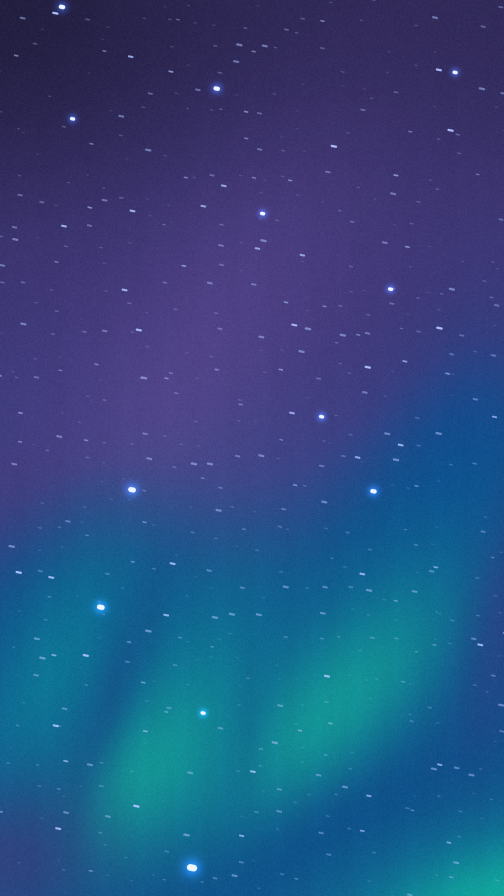
A Shadertoy shader for this texture:

```glsl
// Night sky with a teal aurora under violet haze, crossed by short star trails.
// Rotated Gaussian glows tint a vertical gradient; jittered cells scatter the
// stars, and layered sines add faint vertical rays.

float hash(vec2 p) {
    vec3 q = fract(vec3(p.xyx) * 0.1031);
    q += dot(q, q.yzx + 33.33);
    return fract((q.x + q.y) * q.z);
}

mat2 rotation(float a) {
    return mat2(cos(a), -sin(a), sin(a), cos(a));
}

// Soft ellipse whose long axis is turned by angle
float glow(vec2 p, vec2 center, float angle, vec2 radius) {
    vec2 q = rotation(angle) * (p - center) / radius;
    return exp(-dot(q, q));
}

// Short trail, tilted slightly down to the right
float trail(vec2 p, float halfLength, float radius, float pixel) {
    vec2 q = rotation(-0.2) * p;
    q.x -= clamp(q.x, -halfLength, halfLength);
    return 1.0 - smoothstep(radius - pixel * 0.6, radius + pixel * 0.8, length(q));
}

// One jittered star per occupied cell
float starField(vec2 p, float cells, float density, float seed, float pixel) {
    vec2 id = floor(p * cells);
    vec2 key = id + seed;
    vec2 jitter = 0.2 + 0.6 * vec2(hash(key + 17.3), hash(key + 41.7));
    float present = step(hash(key), density);
    float power = hash(key + 73.1);
    float size = mix(0.0009, 0.0021, power * power);
    vec2 offset = p - (id + jitter) / cells;
    return present * (0.25 + 0.75 * power * power) * trail(offset, size * 2.0, size, pixel);
}

vec3 skyColor(vec2 p, float y) {
    // Indigo top through violet to deep blue
    vec3 col = mix(vec3(0.25, 0.22, 0.47), vec3(0.19, 0.165, 0.35), smoothstep(0.68, 1.0, y));
    col = mix(vec3(0.24, 0.26, 0.53), col, smoothstep(0.42, 0.7, y));
    col = mix(col, vec3(0.12, 0.11, 0.23), 0.8 * glow(p, vec2(0.0, 1.8), 0.6, vec2(0.4, 0.36)));
    col = mix(col, vec3(0.35, 0.28, 0.56), 0.7 * glow(p, vec2(0.34, 0.98), 1.0, vec2(0.5, 0.19)));
    col = mix(col, vec3(0.26, 0.22, 0.47), 0.5 * glow(p, vec2(0.03, 0.75), 1.2, vec2(0.25, 0.2)));

    // Blue veil with a rising diagonal edge
    float edge = 0.67 + 0.05 * sin(p.x * 9.0) + 0.28 * p.x * p.x;
    float veil = 1.0 - smoothstep(edge - 0.14, edge + 0.17, p.y);
    col = mix(col, vec3(0.07, 0.31, 0.54), veil);
    col = mix(col, vec3(0.05, 0.29, 0.56), 0.75 * glow(p, vec2(0.9, 0.8), 1.3, vec2(0.3, 0.14)));
    return col;
}

vec3 addAurora(vec3 col, vec2 p) {
    vec3 teal = vec3(0.05, 0.47, 0.59);
    vec3 green = vec3(0.08, 0.62, 0.59);

    // Left curtain, middle curtain, and the broad right sweep
    col = mix(col, teal, 0.9 * glow(p, vec2(0.10, 0.44), 1.1, vec2(0.29, 0.12)));
    col = mix(col, teal, 0.75 * glow(p, vec2(0.40, 0.42), 1.2, vec2(0.28, 0.17)));
    col = mix(col, green, 0.85 * glow(p, vec2(0.30, 0.25), 0.9, vec2(0.21, 0.12)));
    col = mix(col, teal, 0.7 * glow(p, vec2(0.72, 0.46), 0.95, vec2(0.36, 0.15)));
    col = mix(col, green, 0.8 * glow(p, vec2(0.66, 0.37), 0.75, vec2(0.27, 0.11)));

    // Dark lanes and the blue hollow below the curtains
    col = mix(col, vec3(0.08, 0.31, 0.53), 0.6 * glow(p, vec2(0.225, 0.40), 1.2, vec2(0.28, 0.045)));
    col = mix(col, vec3(0.06, 0.38, 0.55), 0.35 * glow(p, vec2(0.49, 0.33), 1.45, vec2(0.24, 0.04)));
    col = mix(col, vec3(0.05, 0.29, 0.53), 0.7 * glow(p, vec2(0.72, 0.14), 0.45, vec2(0.35, 0.08)));

    // Violet at the margins and the green lower corner
    col = mix(col, vec3(0.21, 0.25, 0.49), 0.8 * glow(p, vec2(0.02, 0.07), 0.2, vec2(0.17, 0.14)));
    col = mix(col, vec3(0.17, 0.25, 0.52), 0.7 * glow(p, vec2(1.0, 0.55), 1.4, vec2(0.24, 0.07)));
    col = mix(col, teal, 0.7 * glow(p, vec2(0.92, 0.04), 0.35, vec2(0.36, 0.14)));
    return mix(col, vec3(0.07, 0.68, 0.62), 0.85 * glow(p, vec2(0.98, 0.0), 0.35, vec2(0.25, 0.09)));
}

void mainImage(out vec4 fragColor, in vec2 fragCoord) {
    vec2 p = fragCoord / iResolution.x;
    float y = fragCoord.y / iResolution.y;
    float pixel = 1.0 / iResolution.x;

    vec3 col = addAurora(skyColor(p, y), p);

    // Faint rays and grain
    float rays = sin(p.x * 71.0 + p.y * 3.0) + 0.6 * sin(p.x * 163.0 - p.y * 2.0);
    col *= 1.0 + 0.008 * rays * (1.0 - 0.5 * y);
    col += 0.025 * (hash(floor(p * 432.0)) - 0.5);

    // Scattered trails, finer and fainter in the second layer
    float stars = starField(p, 13.0, 0.55, 5.0, pixel);
    stars += 0.55 * starField(p + 0.03, 23.0, 0.45, 91.0, pixel);
    col = mix(col, vec3(0.68, 0.76, 1.0), min(stars, 1.0));

    // Brightest stars: position and radius
    vec3 bright[12] = vec3[12](
        vec3(0.262, 0.806, 0.006), vec3(0.200, 0.573, 0.006), vec3(0.381, 0.056, 0.008),
        vec3(0.403, 0.363, 0.004), vec3(0.741, 0.803, 0.005), vec3(0.638, 0.951, 0.004),
        vec3(0.430, 1.602, 0.005), vec3(0.144, 1.542, 0.004), vec3(0.903, 1.634, 0.004),
        vec3(0.123, 1.764, 0.005), vec3(0.521, 1.354, 0.004), vec3(0.775, 1.204, 0.004));
    for (int i = 0; i < 12; i++) {
        vec2 offset = p - bright[i].xy;
        float radius = bright[i].z;
        float halo = exp(-dot(offset, offset) / (radius * radius * 5.0));
        col += vec3(0.08, 0.2, 0.42) * halo;
        col = mix(col, vec3(0.93, 0.96, 1.0), trail(offset, radius * 0.45, radius * 0.8, pixel));
    }
    fragColor = vec4(clamp(col, 0.0, 1.0), 1.0);
}
```
